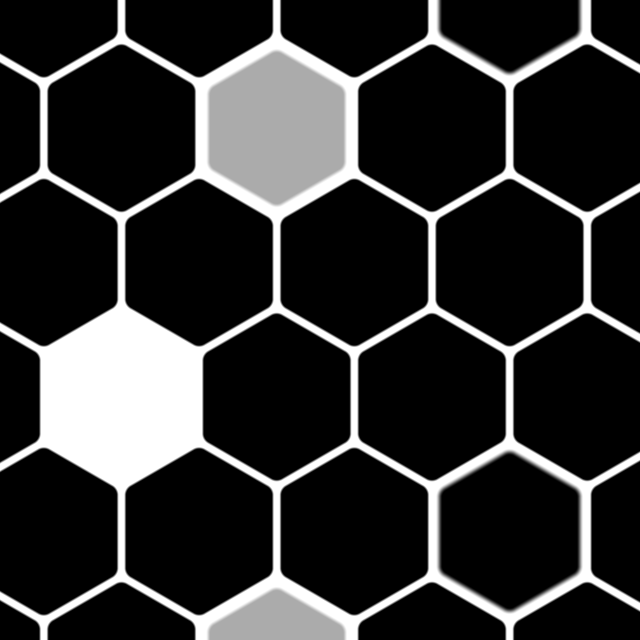
A three.js fragment shader for this pattern:

```glsl
// Black honeycomb with white lines and periodic white, grey and soft-rimmed cells.
varying vec2 vUv;

// Signed distance to a pointy-top hexagon of the given apothem.
float hexagonDistance(vec2 p, float apothem) {
  const vec3 k = vec3(-0.8660254, 0.5, 0.5773503);
  p = abs(p.yx);
  p -= 2.0 * min(dot(k.xy, p), 0.0) * k.xy;
  p -= vec2(clamp(p.x, -k.z * apothem, k.z * apothem), apothem);
  return length(p) * sign(p.y);
}

// Coverage of the cell interior, inset from the cell edge, with rounded corners.
float cellFill(vec2 p, float inset, float softness) {
  float rounding = 0.07;
  float d = hexagonDistance(p, 0.5 - inset - rounding) - rounding;
  return 1.0 - smoothstep(-softness, softness, d);
}

float isCell(vec2 id, vec2 target) {
  return 1.0 - step(0.5, distance(id, target));
}

void main() {
  // One unit is the width of a cell; the origin is the centre of a white cell.
  vec2 p = (vUv - vec2(0.1898, 0.3796)) / 0.2426;

  // Nearest centre among two interleaved rectangular lattices.
  vec2 period = vec2(1.0, 1.7320508);
  vec2 a = mod(p + 0.5 * period, period) - 0.5 * period;
  vec2 b = mod(p, period) - 0.5 * period;
  vec2 local = dot(a, a) < dot(b, b) ? a : b;

  // Cell index in half columns and rows, repeating every four cells each way.
  vec2 id = mod(floor((p - local) / (0.5 * period) + 0.5), vec2(8.0, 4.0));
  float white = isCell(id, vec2(0.0, 0.0));
  float grey = isCell(id, vec2(2.0, 2.0));
  float softRim = isCell(id, vec2(5.0, 3.0));

  // Line inset and edge softness for each kind of cell.
  vec2 edge = vec2(0.0245, 0.0095);
  edge = mix(edge, vec2(0.059, 0.016), grey);
  edge = mix(edge, vec2(0.046, 0.023), softRim);

  float interior = max(white, 0.67 * grey);
  float shade = mix(1.0, interior, cellFill(local, edge.x, edge.y));
  gl_FragColor = vec4(vec3(shade), 1.0);
}
```
